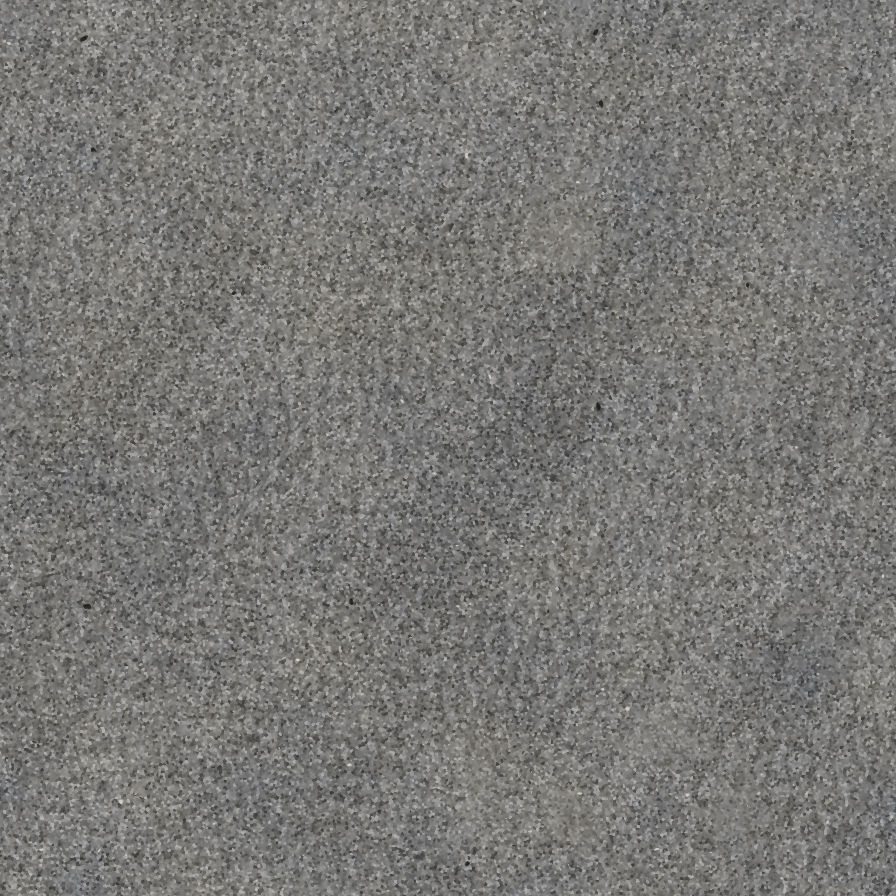
Reproduce this texture procedurally as a WebGL 1 fragment shader.

```glsl
precision highp float;
uniform vec2 u_resolution;

#define GRAIN_SCALE 330.0
#define CLUMP_SCALE 150.0
#define GRAIN_CONTRAST 0.195
#define CLUMP_CONTRAST 0.10
#define MOTTLE_CONTRAST 0.095
#define TINT_STRENGTH 0.03
#define STONE_COLOR vec3(0.477, 0.474, 0.464)
#define LIGHT_COLOR vec3(0.86, 0.85, 0.81)
#define DARK_COLOR vec3(0.10, 0.10, 0.09)
#define SMUDGE_COLOR vec3(0.24, 0.22, 0.18)

float hash(vec2 p) {
  return fract(sin(dot(p, vec2(12.9898, 78.233))) * 43758.5453);
}

vec2 rotate(vec2 p, float angle) {
  float c = cos(angle), s = sin(angle);
  return vec2(c * p.x - s * p.y, s * p.x + c * p.y);
}

float valueNoise(vec2 p) {
  vec2 cell = floor(p);
  vec2 f = fract(p);
  f = f * f * (3.0 - 2.0 * f);
  float low = mix(hash(cell), hash(cell + vec2(1.0, 0.0)), f.x);
  float high = mix(hash(cell + vec2(0.0, 1.0)), hash(cell + 1.0), f.x);
  return mix(low, high, f.y);
}

// Layered noise centred on zero
float cloud(vec2 p) {
  float sum = 0.0;
  float weight = 0.5;
  for (int i = 0; i < 4; i++) {
    sum += weight * (valueNoise(p) - 0.5);
    p = rotate(p, 0.7) * 2.1 + 17.3;
    weight *= 0.6;
  }
  return sum;
}

// Scattered grains with blended borders: x is tone, y is tint
vec2 grains(vec2 p) {
  vec2 cell = floor(p);
  vec2 sum = vec2(0.0);
  float total = 0.0001;
  for (int j = -1; j <= 1; j++) {
    for (int i = -1; i <= 1; i++) {
      vec2 id = cell + vec2(float(i), float(j));
      vec2 d = id + vec2(hash(id + 5.3), hash(id + 71.9)) - p;
      float weight = exp(-10.0 * dot(d, d));
      float tone = 2.0 * hash(id + 137.1) - 1.0;
      tone *= 0.4 + 0.6 * tone * tone;
      sum += weight * vec2(tone, hash(id + 211.7) - 0.5);
      total += weight;
    }
  }
  return sum / total;
}

// Sparse ragged specks, at most one in each cell
float specks(vec2 uv, float cells, float chance, float radius, float softness, float seed) {
  vec2 p = uv * cells;
  vec2 id = floor(p) + seed;
  vec2 center = 0.3 + 0.4 * vec2(hash(id + 3.1), hash(id + 7.7));
  vec2 d = rotate(fract(p) - center, 6.2832 * hash(id + 11.3)) / cells;
  d.y *= 1.1 + 1.3 * hash(id + 19.9);
  float size = radius * (0.6 + 0.7 * hash(id + 23.5));
  float edge = max(softness, 0.7 / u_resolution.y);
  float ragged = 0.65 + 0.7 * valueNoise(uv * 420.0 + seed);
  float mask = 1.0 - smoothstep(size - edge, size + edge, length(d) * ragged);
  return mask * step(hash(id), chance);
}

void main() {
  vec2 uv = gl_FragCoord.xy / u_resolution.y;

  // Broad mottling and smoother, dusty patches
  float mottle = cloud(uv * 8.0 + 4.0);
  float tint = cloud(uv * 11.0 + 41.0) + 0.4 * mottle;
  float dust = smoothstep(0.08, 0.32, cloud(uv * 11.0 + 83.0));

  // Sandy grain over faint clumps
  vec2 grain = grains(rotate(uv, 0.46) * GRAIN_SCALE + 9.0);
  float clump = valueNoise(rotate(uv, 1.13) * CLUMP_SCALE + 57.0) - 0.5;
  float relief = GRAIN_CONTRAST * grain.x + CLUMP_CONTRAST * clump;
  relief *= 1.0 - 0.35 * dust;

  vec3 color = STONE_COLOR + relief + MOTTLE_CONTRAST * mottle + 0.015 * dust;

  // Warm and bluish drift, with a little variation per grain
  color += vec3(0.6, 0.2, -1.0) * TINT_STRENGTH * (tint + 0.6 * grain.y);

  // Stains, pale flecks and dark pits
  color = mix(color, SMUDGE_COLOR, 0.5 * specks(uv, 9.0, 0.08, 0.005, 0.006, 5.0));
  color = mix(color, LIGHT_COLOR, 0.6 * specks(uv, 75.0, 0.10, 0.0014, 0.0009, 29.0));
  color = mix(color, LIGHT_COLOR, 0.85 * specks(uv, 32.0, 0.04, 0.0021, 0.0011, 61.0));
  color = mix(color, DARK_COLOR, 0.6 * specks(uv, 60.0, 0.06, 0.0016, 0.0009, 97.0));
  color = mix(color, DARK_COLOR, 0.85 * specks(uv, 14.0, 0.05, 0.0032, 0.0013, 143.0));

  gl_FragColor = vec4(clamp(color, 0.0, 1.0), 1.0);
}
```
